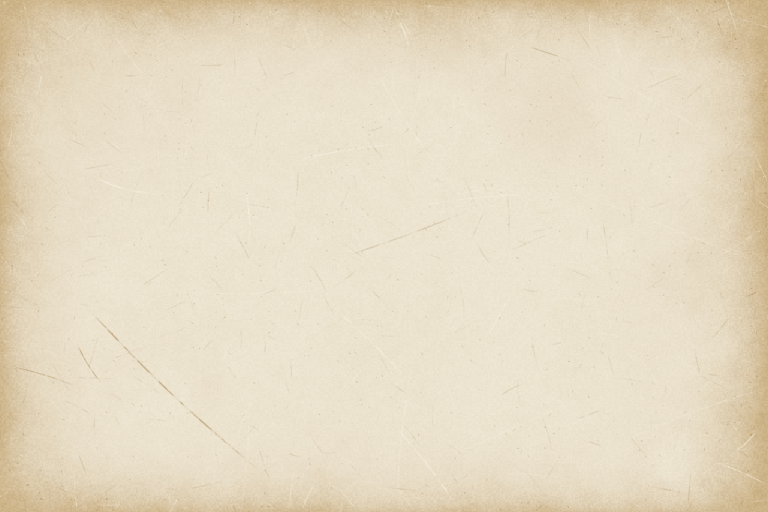
Give the GLSL for this texture, as a WebGL 1 fragment shader.

```glsl
precision highp float;
// Aged cream parchment with browned edges, soft stains, scratches and specks.
// Edge falloffs and layered sines tint the sheet; worn segment distances make
// the main scratches, while jittered cells scatter hairlines, flecks and grain.

uniform vec2 u_resolution;

const vec3 PAPER = vec3(0.927, 0.893, 0.816);
const vec3 TAN = vec3(0.870, 0.808, 0.695);
const vec3 BROWN = vec3(0.800, 0.700, 0.530);
const vec3 INK = vec3(0.62, 0.49, 0.29);
const vec3 CHALK = vec3(0.975, 0.955, 0.900);
const vec4 EDGE_REACH = vec4(0.066, 0.075, 0.050, 0.060);  // left, right, bottom, top
const vec4 EDGE_POWER = vec4(0.90, 1.00, 0.80, 0.92);
const float GRAIN_CELLS = 342.0;
const float GRAIN_AMOUNT = 0.020;
const float MOTTLE_AMOUNT = 0.035;
const float HAIR = 0.0002;
const float GOUGE = 0.0005;

float hash(vec2 p) {
  vec3 q = fract(vec3(p.xyx) * 0.1031);
  q += dot(q, q.yzx + 33.33);
  return fract((q.x + q.y) * q.z);
}

vec2 hash2(vec2 p) {
  return vec2(hash(p), hash(p + 71.7));
}

// Layered, warped sines in about -1..1
float mottle(vec2 p) {
  float sum = 0.0;
  float amp = 0.5;
  for (int i = 0; i < 5; i++) {
    sum += amp * sin(p.x + 1.7 * sin(p.y * 0.8)) * sin(p.y + 1.3 * sin(p.x * 0.7));
    p = mat2(1.5, 1.1, -1.1, 1.5) * p + 2.3;
    amp *= 0.68;
  }
  return sum;
}

// Thin, slightly bowed stroke from a to b, fading toward its ends
float scratch(vec2 p, vec2 a, vec2 b, float bow, float width) {
  vec2 ab = b - a;
  float len = length(ab);
  float t = clamp(dot(p - a, ab) / (len * len), 0.0, 1.0);
  vec2 normal = vec2(-ab.y, ab.x) / len;
  float d = length(p - a - ab * t - normal * bow * sin(3.14159 * t));
  float fade = smoothstep(0.0, 0.2, t) * smoothstep(1.0, 0.75, t);
  return fade * (1.0 - smoothstep(width, width + 1.15 / u_resolution.y, d));
}

// One random hairline in some cells of a grid
float hairlines(vec2 p, float cells, float density, float seed) {
  vec2 id = floor(p * cells);
  float sum = 0.0;
  for (int j = -1; j <= 1; j++) {
    for (int i = -1; i <= 1; i++) {
      vec2 cell = id + vec2(float(i), float(j));
      vec2 r = hash2(cell + seed);
      float angle = 6.2832 * hash(cell + seed + 19.3);
      vec2 arm = vec2(cos(angle), sin(angle)) * (0.2 + 0.6 * r.y);
      vec2 mid = cell + r;
      float on = step(hash(cell + seed + 47.1), density);
      sum += on * (0.4 + 0.6 * r.x) *
        scratch(p, (mid - arm) / cells, (mid + arm) / cells, 0.08 * (r.x - 0.5) / cells, HAIR);
    }
  }
  return min(sum, 1.0);
}

// Cellular flecks: tiny slanted marks at jittered cell points
float flecks(vec2 p, float cells, float density, float seed) {
  vec2 id = floor(p * cells);
  vec2 r = hash2(id + seed);
  vec2 q = (fract(p * cells) - 0.2 - 0.6 * r) / cells;
  q = vec2(q.x + q.y * (2.0 * r.y - 1.0), q.y * (0.4 + r.x));
  float radius = 0.0014 * r.x * r.y;
  return step(hash(id + seed + 31.0), density) * (1.0 - smoothstep(radius, radius + 1.1 / u_resolution.y, length(q)));
}

float blot(vec2 p, vec2 centre, float radius) {
  vec2 d = (p - centre) / radius;
  return exp(-dot(d, d));
}

void main() {
  vec2 p = gl_FragCoord.xy / u_resolution.y;
  float cloud = mottle(p * 9.0);
  float fine = mottle(p * 43.0 + 5.0);
  float wear = 0.2 + 0.8 * smoothstep(-0.35, 0.35, mottle(p * 85.0));

  // Browning from each side, uneven along its length
  vec4 sides = vec4(p.x, u_resolution.x / u_resolution.y - p.x, p.y, 1.0 - p.y);
  vec4 keep = 1.0 - EDGE_POWER * exp(-sides / (EDGE_REACH * (1.0 + 0.22 * cloud)));
  float age = 1.0 - keep.x * keep.y * keep.z * keep.w;
  float rim = smoothstep(0.05, 0.6, age);

  // Stains and mottling
  age += MOTTLE_AMOUNT * (cloud + fine) * (1.0 + 2.0 * rim);
  age += 0.13 * blot(p, vec2(1.09, 0.77), 0.10) + 0.10 * blot(p, vec2(0.41, 0.25), 0.035);
  age += 0.07 * blot(p, vec2(0.25, 0.80), 0.20) - 0.16 * blot(p, vec2(1.32, 0.08), 0.06);
  vec3 color = mix(PAPER, TAN, clamp(age * 2.0, 0.0, 1.0));
  color = mix(color, BROWN, clamp(age * 2.0 - 1.0, 0.0, 1.0));

  // Main dark scratches
  float dark = 0.7 * scratch(p, vec2(0.16, 0.41), vec2(0.52, 0.07), -0.010, GOUGE);
  dark += 0.6 * scratch(p, vec2(0.15, 0.33), vec2(0.20, 0.25), -0.004, HAIR);
  dark += 0.5 * scratch(p, vec2(0.02, 0.285), vec2(0.15, 0.245), 0.003, HAIR);
  dark += 0.35 * scratch(p, vec2(0.66, 0.495), vec2(0.92, 0.59), -0.003, HAIR);
  dark += 0.4 * scratch(p, vec2(1.03, 0.91), vec2(1.12, 0.88), 0.0, HAIR);
  dark += 0.3 * scratch(p, vec2(1.177, 0.575), vec2(1.19, 0.48), 0.0, HAIR);

  // Main pale scratches
  float pale = 0.8 * scratch(p, vec2(0.18, 0.655), vec2(0.34, 0.62), -0.010, GOUGE);
  pale += 0.6 * scratch(p, vec2(0.64, 0.41), vec2(0.81, 0.245), 0.003, GOUGE);
  pale += 0.8 * scratch(p, vec2(0.775, 0.965), vec2(0.80, 0.905), 0.003, GOUGE);
  pale += 0.7 * scratch(p, vec2(0.48, 0.63), vec2(0.486, 0.52), 0.004, HAIR);
  pale += 0.7 * scratch(p, vec2(0.77, 0.17), vec2(0.90, 0.0), 0.004, GOUGE);
  pale += 0.6 * scratch(p, vec2(0.95, 0.34), vec2(1.01, 0.445), 0.0, HAIR);
  pale += 0.6 * scratch(p, vec2(0.58, 0.688), vec2(0.79, 0.72), 0.004, HAIR);
  pale += 0.6 * scratch(p, vec2(0.80, 0.595), vec2(1.06, 0.622), 0.005, HAIR);

  // Scattered hairlines and flecks, clustered by the mottling
  pale += 0.5 * hairlines(p, 3.5, 0.9, 3.0) + (0.35 + 0.35 * rim) * hairlines(p, 11.0, 0.6, 91.0);
  dark += (0.25 + 0.15 * rim) * hairlines(p, 19.0, 0.45, 57.0);
  dark += (0.35 + 0.25 * rim) * flecks(p, 70.0, 0.12 + 0.12 * cloud, 13.0);
  pale += 0.6 * rim * flecks(p, 60.0, 0.15, 83.0);
  color = mix(color, INK, clamp(dark * wear, 0.0, 1.0) * 0.65);
  color = mix(color, CHALK, clamp(pale * wear, 0.0, 1.0) * 0.7);

  // Paper grain, rougher at the browned rim
  color += GRAIN_AMOUNT * (1.0 + 1.2 * rim) * (hash(floor(p * GRAIN_CELLS)) - 0.5);
  gl_FragColor = vec4(clamp(color, 0.0, 1.0), 1.0);
}
```
